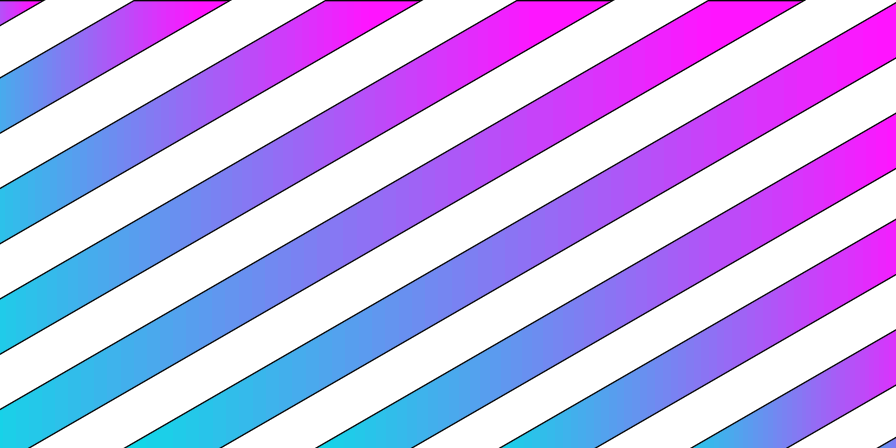
Write a WebGL 2 fragment shader that draws this pattern.

```glsl
#version 300 es
precision highp float;
// Slanted outlined stripes on white, each fading from cyan to magenta along its own length.

uniform vec2 u_resolution;
out vec4 fragColor;

const float SLOPE = 0.5774;      // tangent of 30 degrees
const float HALF_RISE = 0.0617;  // half the vertical thickness of a stripe

// Height at which stripe k meets the left side, measured down from the top.
float stripeCentre(float k) {
    float drift = 0.0065 * step(k, -0.5) - 0.0099 * step(5.5, k) - 0.0065 * step(7.5, k);
    return 0.2357 + 0.2467 * k + drift;
}

// Slightly banded colour ramp.
vec3 ramp(float t) {
    float banded = (floor(clamp(t * 1.12, 0.0, 1.0) * 60.0) + 0.5) / 60.0;
    return mix(vec3(0.0, 0.9, 0.9), vec3(1.0, 0.08, 1.0), min(banded, 1.0));
}

void main() {
    vec2 p = gl_FragCoord.xy / u_resolution.y;
    float aspect = u_resolution.x / u_resolution.y;
    float pixel = 1.0 / u_resolution.y;

    // Nearest stripe and signed distance to its edge
    float drop = 1.0 - p.y + SLOPE * p.x;
    float centre = stripeCentre(floor((drop - 0.2357) / 0.2467 + 0.5));
    float edge = (abs(drop - centre) - HALF_RISE) * 0.866;

    // Stripe ends, a little beyond the canvas at the sides and bottom
    float left = max((centre - HALF_RISE - 1.0) / SLOPE - 0.1, -0.17);
    float right = min((centre + HALF_RISE) / SLOPE, aspect + 0.17);
    vec3 fill = ramp((p.x - left) / (right - left));

    // Fill, then a thin outline that also closes the stripes along the top
    float inside = 1.0 - smoothstep(-0.5 * pixel, 0.5 * pixel, edge);
    vec3 color = mix(vec3(1.0), fill, inside);
    float shape = max(edge, p.y - 0.9985);
    float line = clamp((0.0015 - abs(shape)) / pixel + 0.5, 0.0, 1.0);
    color = mix(color, vec3(0.02), line * min(1.0, 0.003 / pixel + 0.1));

    fragColor = vec4(color, 1.0);
}
```
